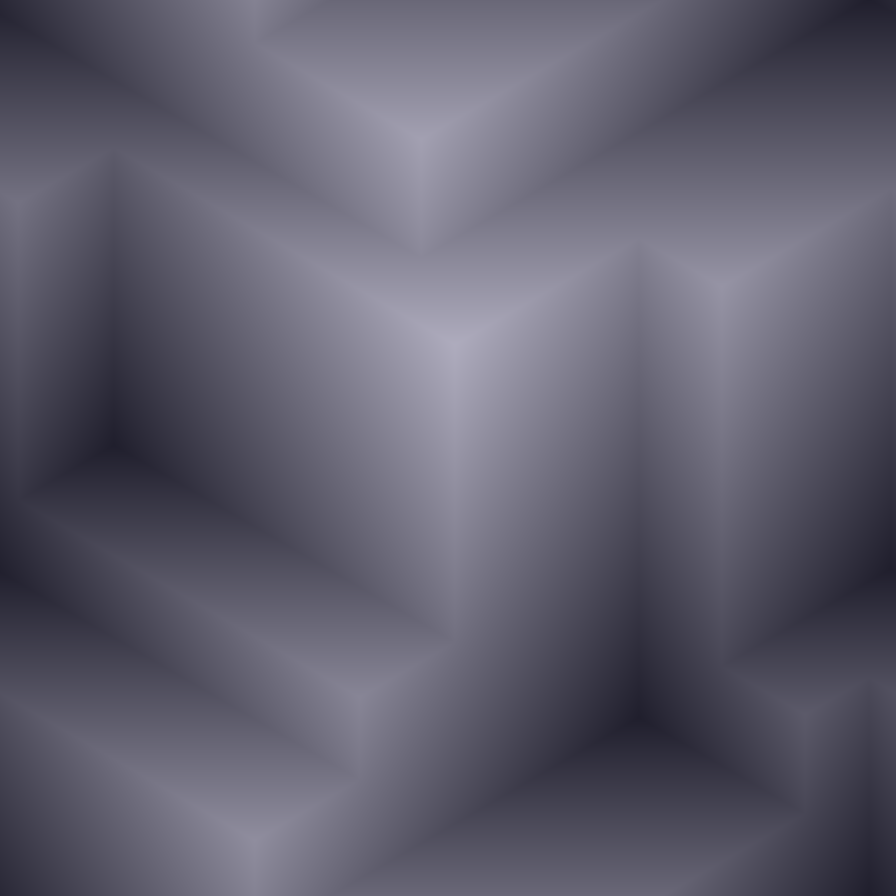
A three.js fragment shader for this background:

```glsl
// Folded grey facets: cellular shading with a three-sided distance metric.
varying vec2 vUv;

// Distance whose level lines are triangles pointing up from the cell center.
float triangleDistance(vec2 offset) {
  return max(-offset.y, 0.866 * abs(offset.x) + 0.5 * offset.y);
}

// Quadratic stride that scatters the cell centers over a repeating unit tile.
vec2 cellCenter(float i) {
  return fract(vec2(0.127, 0.503) + i * vec2(0.7385, -0.539) + i * i * vec2(-0.1525, 0.235));
}

// Distance to the nearest center, including those of the neighboring tiles.
float facetHeight(vec2 p) {
  float nearest = 10.0;
  for (int i = 0; i < 4; i++) {
    vec2 center = cellCenter(float(i));
    for (int y = -1; y <= 1; y++) {
      for (int x = -1; x <= 1; x++) {
        vec2 tile = vec2(float(x), float(y));
        nearest = min(nearest, triangleDistance(p - center - tile));
      }
    }
  }
  return nearest;
}

void main() {
  // Dark at the centers, pale along the ridges between cells.
  float shade = facetHeight(vUv) / 0.405;
  vec3 color = mix(vec3(0.125, 0.12, 0.175), vec3(0.71, 0.70, 0.77), shade);
  gl_FragColor = vec4(color, 1.0);
}
```
